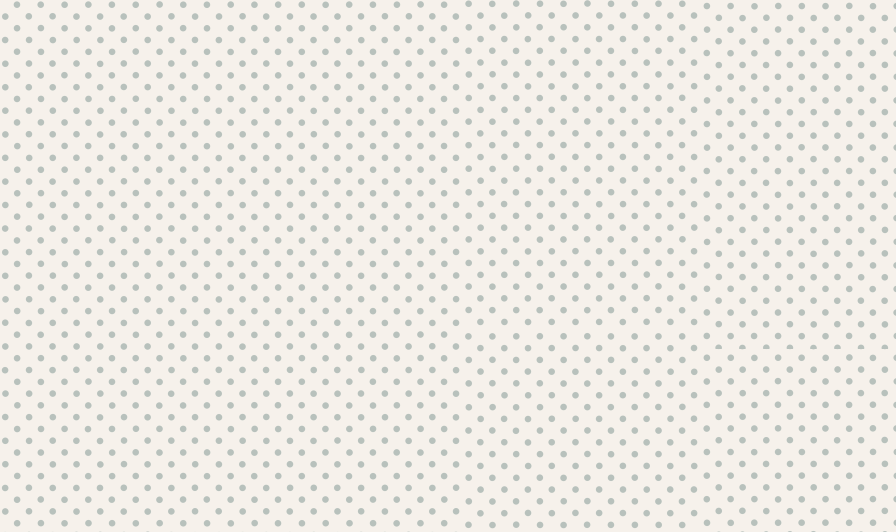
Give the GLSL for this pattern, as a Shadertoy shader.

```glsl
// Staggered grey-green polka dots on warm cream, printed in panels with slight misregistration.

const vec2 REPEATS = vec2(37.77, 22.57);     // dot pitches across and down
const vec2 FIRST_DOT = vec2(0.723, 0.198);   // lattice origin from the top left, in pitches
const float DOT_RADIUS = 0.138;
const float WOBBLE = 0.025;
const vec3 CREAM = vec3(0.963, 0.947, 0.922);
const vec3 SAGE = vec3(0.722, 0.757, 0.738);

vec2 gradientAt(vec2 cell) {
    vec2 h = vec2(dot(cell, vec2(127.1, 311.7)), dot(cell, vec2(269.5, 183.3)));
    return fract(sin(h) * 43758.5) * 2.0 - 1.0;
}

float gradientNoise(vec2 p) {
    vec2 i = floor(p), f = fract(p);
    vec2 u = f * f * (3.0 - 2.0 * f);
    vec2 x = vec2(1.0, 0.0), y = x.yx;
    float low = mix(dot(gradientAt(i), f), dot(gradientAt(i + x), f - x), u.x);
    float high = mix(dot(gradientAt(i + y), f - y), dot(gradientAt(i + 1.0), f - 1.0), u.x);
    return mix(low, high, u.y);
}

// Offset of the printed panel that holds p; the seams may clip dots
vec2 panelShift(vec2 p) {
    vec2 middle = vec2(0.035, p.y < 13.94 ? -0.04 : 0.07);
    vec2 right = vec2(0.075, p.y < 14.82 ? 0.06 : -0.02);
    return p.x < 19.47 ? vec2(0.0) : p.x < 29.55 ? middle : right;
}

// Distance to the nearest dot of two interleaved square lattices
float dotDistance(vec2 p, float radius, float wobble) {
    float nearest = 1.0;
    for (int k = 0; k < 2; k++) {
        vec2 stagger = vec2(0.5 * float(k));
        vec2 centre = floor(p - stagger + 0.5) + stagger;
        vec2 seed = centre * 0.73 + 0.31;
        vec2 drift = wobble * vec2(gradientNoise(seed), gradientNoise(seed + 41.7));
        nearest = min(nearest, length(p - centre - drift) - radius);
    }
    return nearest;
}

void mainImage(out vec4 fragColor, in vec2 fragCoord) {
    vec2 uv = fragCoord / iResolution.xy;
    vec2 p = vec2(uv.x, 1.0 - uv.y) * REPEATS;
    float pixel = REPEATS.y / iResolution.y;

    // Dots
    float d = dotDistance(p - FIRST_DOT - panelShift(p), DOT_RADIUS, WOBBLE);
    float ink = 1.0 - smoothstep(-0.65 * pixel, 0.65 * pixel, d);

    fragColor = vec4(mix(CREAM, SAGE, ink), 1.0);
}
```
